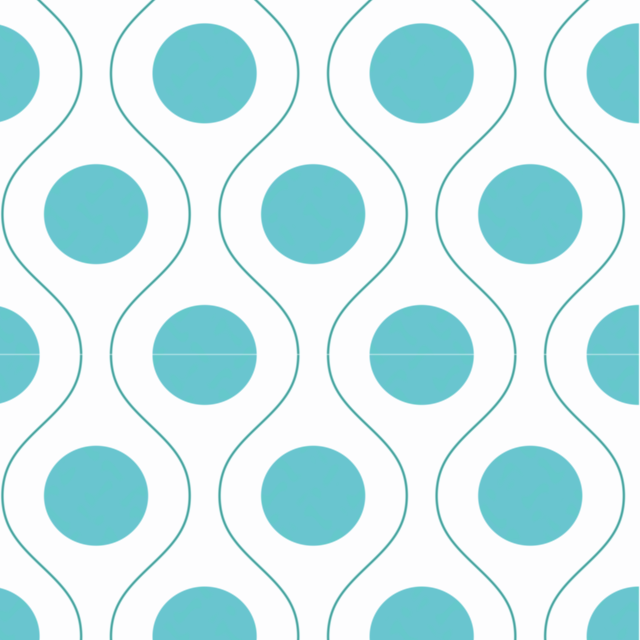
This pattern is drawn by a Shadertoy shader. Its source:

```glsl
// Staggered teal dots wrapped by alternating wavy lines on near-white, with a faint seam
const float PI = 3.14159265;
const vec2 STEP = vec2(0.1696, 0.22);      // half column pitch, row pitch
const vec2 ORIGIN = vec2(0.1501, 0.6654);  // centre of one dot
const vec2 DOT_RADII = vec2(0.0814, 0.0781);
const float SWING = 0.0615;
const float LINE_WIDTH = 0.0034;
const float ROUNDNESS = 0.045;
const float EDGE_SOFTNESS = 0.0017;

const vec3 PAPER = vec3(0.992, 0.994, 0.998);
const vec3 DOT_COLOR = vec3(0.41, 0.774, 0.81);
const vec3 DOT_TINT = vec3(0.392, 0.785, 0.792);
const vec3 LINE_COLOR = vec3(0.24, 0.62, 0.60);
const vec3 HALO_COLOR = vec3(0.82, 0.95, 0.95);

// Antialiased coverage of a signed distance
float coverage(float dist, float soft) {
    return 1.0 - smoothstep(-soft, soft, dist);
}

// Layered sines, roughly -1 to 1
float layeredSines(vec2 p) {
    float broad = sin(p.x * 91.0 + 2.0 * sin(p.y * 67.0));
    float fine = sin(p.y * 173.0 + 2.0 * sin(p.x * 139.0));
    return 0.6 * broad + 0.4 * fine;
}

// Approximate signed distance to an ellipse
float ellipseDistance(vec2 p, vec2 radii) {
    return (length(p / radii) - 1.0) * min(radii.x, radii.y);
}

// Dots in rows, every second row shifted by half a column
float dotDistance(vec2 p, vec2 pitch, vec2 radii) {
    float row = round(p.y / pitch.y);
    float x = p.x - pitch.x * mod(row, 2.0);
    float period = 2.0 * pitch.x;
    vec2 local = vec2(x - period * round(x / period), p.y - row * pitch.y);
    return ellipseDistance(local, radii);
}

// Wave with rounded crests: value and slope, crest height 1
vec2 roundedWave(float t, float harmonic) {
    float value = cos(t) - harmonic * cos(3.0 * t);
    float slope = -sin(t) + 3.0 * harmonic * sin(3.0 * t);
    return vec2(value, slope) / (1.0 - harmonic);
}

// Distance to vertical wavy lines; neighbours swing in opposite directions
float waveDistance(vec2 p, vec2 pitch, float swing) {
    float index = floor(p.x / pitch.x);
    float side = 1.0 - 2.0 * mod(index, 2.0);
    float frequency = PI / pitch.y;
    vec2 wave = swing * side * roundedWave(p.y * frequency, ROUNDNESS);
    float offset = p.x - (index + 0.5) * pitch.x - wave.x;
    float slope = wave.y * frequency;
    return abs(offset) / sqrt(1.0 + slope * slope);
}

void mainImage(out vec4 fragColor, in vec2 fragCoord) {
    vec2 uv = fragCoord / iResolution.y;
    float soft = max(EDGE_SOFTNESS, 0.75 / iResolution.y);
    vec2 p = uv - ORIGIN;

    // Lines with a faint pale fringe
    float lineDist = waveDistance(p, STEP, SWING);
    vec3 color = mix(PAPER, HALO_COLOR, 0.6 * coverage(lineDist - 0.0028, soft));
    float line = coverage(lineDist - 0.5 * LINE_WIDTH, soft);
    color = mix(color, LINE_COLOR, 0.95 * line);

    // Dots with a slight drift of tint
    float tint = smoothstep(0.25, 0.75, layeredSines(uv));
    vec3 dotColor = mix(DOT_COLOR, DOT_TINT, 0.8 * tint);
    float disc = coverage(dotDistance(p, STEP, DOT_RADII), soft);
    color = mix(color, dotColor, disc);

    // Pale horizontal seam and thin bare strip at the right edge
    float seam = coverage(abs(uv.y - 0.4462) - 0.0010, soft);
    color = mix(color, PAPER, 0.42 * seam);
    float rightGap = (iResolution.x - fragCoord.x) / iResolution.y;
    color = mix(color, PAPER, coverage(rightGap - 0.0016, soft));

    fragColor = vec4(color, 1.0);
}
```
